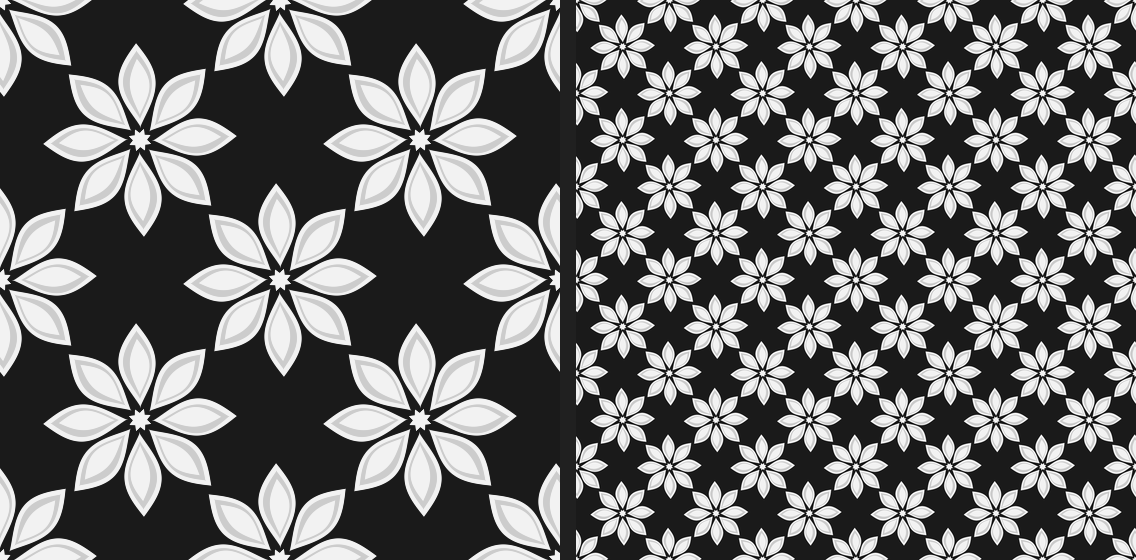
Left, the tile; right, the same tile 3 across and 3 down.
Reproduce this pattern procedurally as a WebGL 1 fragment shader.

```glsl
precision highp float;
// Staggered pale eight-petal flowers with shaded petals and star centres on near-black.
uniform vec2 u_resolution;

const float PI = 3.14159265;
const float REPEATS = 2.0;
const float PETALS = 8.0;
const vec3 GROUND = vec3(0.10);
const vec3 PALE = vec3(0.95);
const vec3 SHADE = vec3(0.80);

vec2 rotate(vec2 p, float angle) {
  float c = cos(angle), s = sin(angle);
  return vec2(c * p.x - s * p.y, s * p.x + c * p.y);
}

float coverage(float dist, float pixel) {
  return 1.0 - smoothstep(-0.6 * pixel, 0.6 * pixel, dist);
}

// Pointed leaf along x from start to end, with its own half width on each side.
float leaf(vec2 p, float start, float end, float upper, float lower) {
  float t = (p.x - start) / (end - start);
  float bend = clamp(sign(t) * pow(abs(t), 1.1), -0.5, 1.5);
  float width = p.y > 0.0 ? upper : lower;
  float slope = PI * width / (end - start) * cos(PI * bend);
  return (abs(p.y) - width * sin(PI * bend)) / sqrt(1.0 + slope * slope);
}

// Star with scooped sides; its points lie at the edges of each sector.
float star(float radius, float sectorAngle, float inner, float outer) {
  float toPoint = abs(sectorAngle) * PETALS / PI;
  return 0.75 * (radius - mix(inner, outer, pow(toPoint, 1.6)));
}

vec3 flower(vec2 p, float pixel) {
  p = rotate(p, -radians(3.0));
  float angle = atan(p.y, p.x + 1e-6);
  float sector = 2.0 * PI / PETALS;
  float index = floor(angle / sector + 0.5);
  vec2 q = rotate(p, -index * sector) + vec2(0.0, 0.004);

  // Petal and centre silhouettes
  float petal = leaf(q, 0.047, 0.346, 0.0705, 0.0625);
  float centre = star(length(p), angle - index * sector, 0.026, 0.042);
  vec3 color = mix(GROUND, PALE, coverage(min(petal, centre), pixel));

  // Lopsided grey band; the first petal is shaded on its other side
  float side = abs(index) < 0.5 ? -1.0 : 1.0;
  vec2 s = vec2(q.x, q.y * side);
  float band = leaf(s, 0.075, 0.318, 0.054, 0.049);
  float heart = leaf(s, 0.090, 0.290, 0.030, 0.040);
  return mix(color, SHADE, coverage(max(band, -heart), pixel));
}

void main() {
  vec2 p = REPEATS * gl_FragCoord.xy / u_resolution;
  float pixel = REPEATS / min(u_resolution.x, u_resolution.y);

  // Nearest flower of the two interleaved square grids
  vec2 a = fract(p) - 0.5;
  vec2 b = fract(p + 0.5) - 0.5;
  vec2 local = dot(a, a) < dot(b, b) ? a : b;

  gl_FragColor = vec4(flower(local, pixel), 1.0);
}
```
